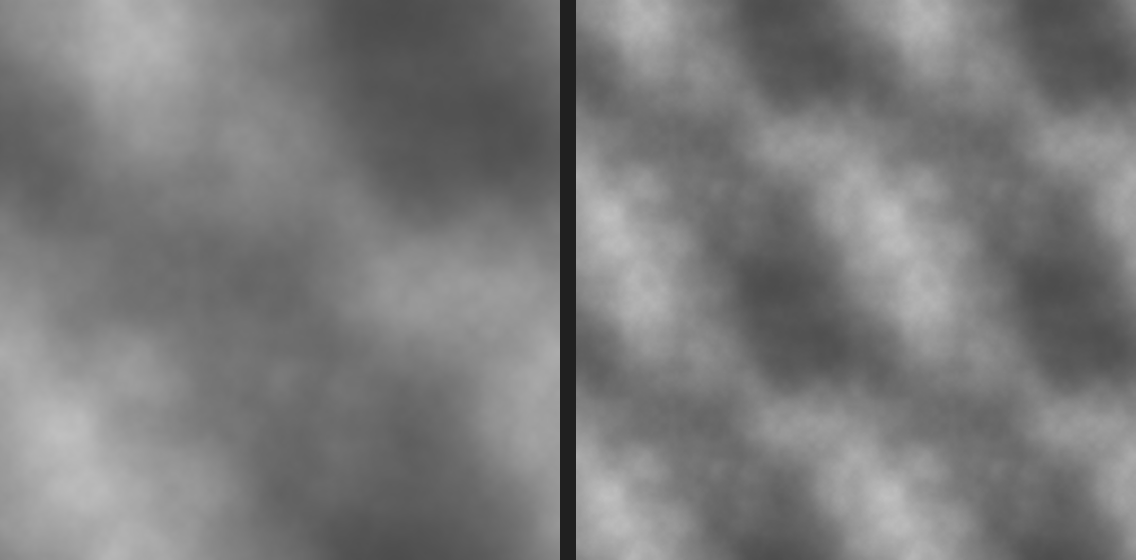
Left, the tile; right, the same tile 2 across and 2 down.
Write a WebGL 1 fragment shader that draws this texture.

```glsl
precision highp float;

uniform vec2 u_resolution;

#define BASE_TONE 0.480
#define SKEW 1.0
#define CELLS 4.0
#define OCTAVES 6
#define GAIN 0.5
#define DETAIL 0.16
#define SEED 3.7

const float TAU = 6.2831853;

float hash(vec2 cell, float seed) {
    vec3 p = fract(vec3(cell.xyx + seed) * vec3(0.1031, 0.1030, 0.0973));
    p += dot(p, p.yzx + 33.33);
    return fract((p.x + p.y) * p.z);
}

// Value noise in -0.5..0.5 that wraps after a whole number of cells
float wrappedNoise(vec2 uv, float cells, float seed) {
    vec2 p = uv * cells;
    vec2 cell = floor(p);
    vec2 f = p - cell;
    vec2 blend = f * f * f * (f * (f * 6.0 - 15.0) + 10.0);
    vec2 near = mod(cell, cells);
    vec2 far = mod(cell + 1.0, cells);
    float low = mix(hash(near, seed), hash(vec2(far.x, near.y), seed), blend.x);
    float high = mix(hash(vec2(near.x, far.y), seed), hash(far, seed), blend.x);
    return mix(low, high, blend.y) - 0.5;
}

float cloudDetail(vec2 uv) {
    float sum = 0.0;
    float weight = 1.0;
    float cells = CELLS;
    for (int i = 0; i < OCTAVES; i++) {
        sum += weight * wrappedNoise(uv, cells, SEED + 17.3 * float(i));
        weight *= GAIN;
        cells *= 2.0;
    }
    return sum;
}

// Broad light and dark masses, one period across the canvas
float broadMasses(vec2 uv) {
    return 0.068 * cos(TAU * (uv.x - 0.19))
         + 0.040 * cos(TAU * (uv.y - 0.25))
         + 0.078 * cos(TAU * (uv.x + uv.y - 0.20));
}

void main() {
    vec2 uv = gl_FragCoord.xy / u_resolution;
    float shade = broadMasses(uv) + DETAIL * cloudDetail(uv);

    // Stretch the highlights a little more than the shadows
    float tone = BASE_TONE + shade + SKEW * shade * shade;
    gl_FragColor = vec4(vec3(tone), 1.0);
}
```
